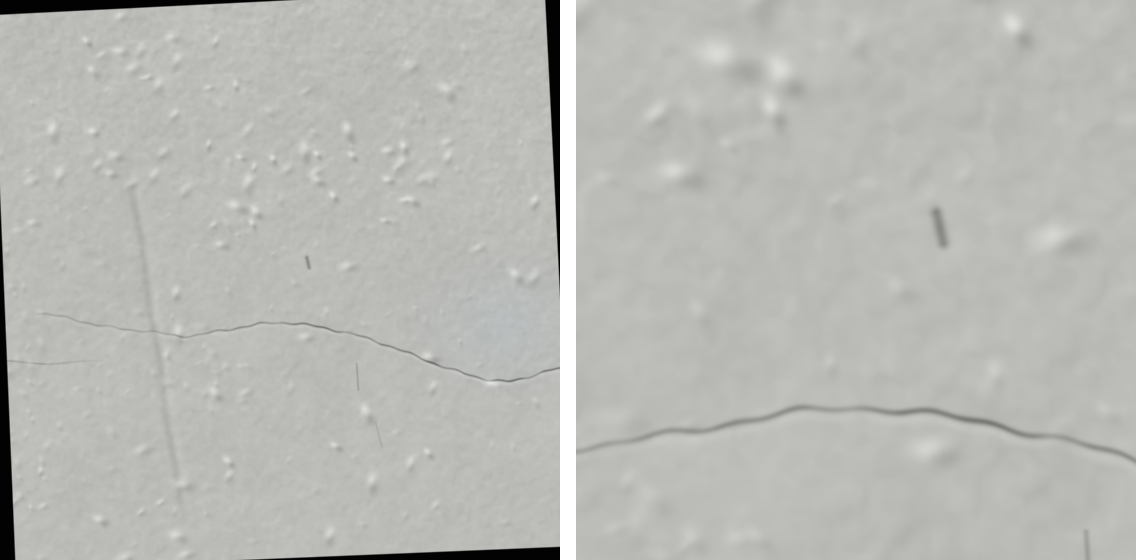
Left: the whole. Right: its middle third, enlarged.
Reproduce this texture procedurally as a WebGL 1 fragment shader.

```glsl
precision highp float;
uniform vec2 u_resolution;

const vec3 PLASTER = vec3(0.734, 0.737, 0.722);
const vec3 COOL_TINT = vec3(-0.012, 0.002, 0.016);
const vec3 BORDER = vec3(0.008);
const vec2 LIGHT_DIR = vec2(-0.6, 0.8);

vec2 hash2(vec2 p) {
  vec3 q = fract(p.xyx * vec3(0.1031, 0.1030, 0.0973));
  q += dot(q, q.yzx + 33.33);
  return fract((q.xx + q.yz) * q.zy);
}

// Soft cellular noise, roughly -1 to 1
float grains(vec2 p) {
  vec2 cell = floor(p);
  float total = 0.0, weights = 0.0;
  for (int j = -1; j <= 1; j++) {
    for (int i = -1; i <= 1; i++) {
      vec2 id = cell + vec2(float(i), float(j));
      vec2 d = p - id - hash2(id);
      float w = exp(-5.0 * dot(d, d));
      total += w * (hash2(id + 71.0).x * 2.0 - 1.0);
      weights += w;
    }
  }
  return total / (weights + 0.001);
}

// Grains lit from one side
float relief(vec2 p, float offset) {
  return grains(p + LIGHT_DIR * offset) - grains(p - LIGHT_DIR * offset);
}

float cluster(vec2 p, vec2 center, vec2 radius) {
  vec2 q = (p - center) / radius;
  return exp(-dot(q, q));
}

float pitDensity(vec2 p) {
  float d = 0.05;
  d += 0.50 * cluster(p, vec2(0.22, 0.88), vec2(0.16, 0.05));
  d += 0.45 * cluster(p, vec2(0.38, 0.71), vec2(0.24, 0.05));
  d += 0.55 * cluster(p, vec2(0.74, 0.71), vec2(0.05, 0.08));
  d += 0.40 * cluster(p, vec2(0.40, 0.61), vec2(0.05, 0.07));
  d += 0.35 * cluster(p, vec2(0.24, 0.09), vec2(0.12, 0.05));
  return d;
}

// Scattered, stretched dents with a lit and a shaded side
float pits(vec2 uv, float scale) {
  vec2 p = uv * scale;
  vec2 cell = floor(p);
  float sum = 0.0;
  for (int j = -1; j <= 1; j++) {
    for (int i = -1; i <= 1; i++) {
      vec2 id = cell + vec2(float(i), float(j));
      vec2 center = id + hash2(id + 13.0);
      vec2 rnd = hash2(id + 47.0);
      vec2 d = p - center;
      float angle = rnd.y * 3.14;
      vec2 axis = vec2(cos(angle), sin(angle));
      vec2 local = vec2(dot(d, axis) * 0.6, dot(d, vec2(-axis.y, axis.x)));
      float r = mix(0.13, 0.27, hash2(id + 5.0).x);
      float present = step(rnd.x, pitDensity(center / scale));
      float side = dot(d, LIGHT_DIR) / r + 0.15;
      sum += present * side * exp(-dot(local, local) / (r * r));
    }
  }
  return sum;
}

float line(float d, float width) {
  return exp(-d * d / (width * width));
}

float stroke(vec2 p, vec2 a, vec2 b, float width) {
  vec2 ab = b - a;
  float t = clamp(dot(p - a, ab) / dot(ab, ab), 0.0, 1.0);
  return line(length(p - a - ab * t), width);
}

float crackHeight(float x) {
  float y = mix(0.412, 0.318, smoothstep(0.56, 0.92, x));
  y += 0.031 * (1.0 - smoothstep(0.04, 0.24, x));
  y += 0.023 * smoothstep(0.90, 1.0, x);
  y += 0.012 * (line(x - 0.50, 0.07) - line(x - 0.33, 0.06));
  return y + 0.0015 * sin(x * 71.0) + 0.001 * sin(x * 163.0 + 1.0);
}

// Positive inside the slightly turned slab
float slabDistance(vec2 p) {
  float top = 0.974 + 0.05 * p.x - p.y;
  float right = 1.024 - 0.05 * p.y - p.x;
  float left = p.x - 0.027 + 0.0415 * p.y;
  float bottom = p.y - 0.0415 * (p.x - 0.44);
  return min(min(top, right), min(left, bottom));
}

void main() {
  vec2 uv = gl_FragCoord.xy / u_resolution;

  // Fine plaster surface, rougher toward the top
  float rough = mix(0.75, 1.15, smoothstep(0.3, 1.0, uv.y));
  float shade = rough * (0.018 * relief(uv * 75.0, 0.25) + 0.012 * grains(uv * 130.0));
  shade += 0.010 * grains(uv * 34.0 + 9.0) + 0.008 * grains(uv * 7.0 + 3.0);
  shade += 0.15 * pits(uv, 30.0) + 0.06 * pits(uv + 0.37, 42.0);

  // Soft upright groove with a pale ridge
  float groove = uv.x - 0.325 + 0.151 * (uv.y - 0.075) + 0.002 * sin(uv.y * 31.0);
  float span = smoothstep(0.06, 0.12, uv.y) * (1.0 - smoothstep(0.62, 0.72, uv.y));
  shade += span * (0.018 * line(groove - 0.013, 0.007) - 0.045 * line(groove, 0.007));

  // Long crack, fading to the left, and a faint side crack
  float wear = 0.75 + 0.35 * grains(vec2(uv.x * 45.0, 4.0));
  float gap = uv.y - crackHeight(uv.x);
  float depth = mix(0.14, 0.27, smoothstep(0.2, 0.65, uv.x)) * smoothstep(0.05, 0.10, uv.x);
  shade += wear * depth * (0.15 * line(gap + 0.005, 0.003) - line(gap, 0.0020));
  float sideGap = uv.y - 0.353 - 0.003 * sin(uv.x * 38.0 + 1.5);
  shade -= 0.11 * wear * line(sideGap, 0.0018) * (1.0 - smoothstep(0.10, 0.21, uv.x));

  // Short scratches
  shade -= 0.20 * stroke(uv, vec2(0.548, 0.540), vec2(0.552, 0.522), 0.0034);
  shade -= 0.11 * stroke(uv, vec2(0.637, 0.350), vec2(0.640, 0.304), 0.0018);
  shade -= 0.06 * stroke(uv, vec2(0.671, 0.245), vec2(0.682, 0.202), 0.0018);

  // Pale chip on the crack and a cool patch beside it
  shade += 0.12 * cluster(uv, vec2(0.875, 0.317), vec2(0.011, 0.006));
  float cool = cluster(uv, vec2(0.90, 0.42), vec2(0.10, 0.08));

  vec3 color = PLASTER + shade + COOL_TINT * cool;
  float slab = smoothstep(-0.0015, 0.0020, slabDistance(uv));
  gl_FragColor = vec4(mix(BORDER, color, slab), 1.0);
}
```
